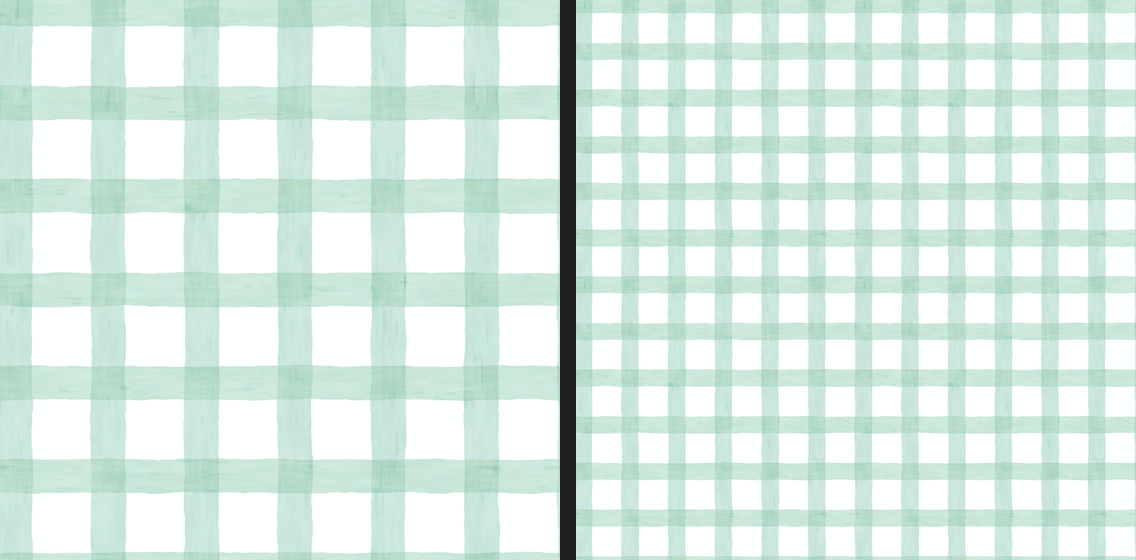
Left: one tile. Right: repeated 2 by 2.
This pattern is drawn by a Shadertoy shader. Its source:

```glsl
// Brushed watercolour gingham: pale mint strokes cross on white paper.
// Each stroke is a wobbly-edged band with stretched, wrapping value noise
// for bristle streaks; crossings take a deeper wash. Tiles on all sides.

#define REPEATS 6.0
#define CENTRE vec2(0.160, 0.898)
#define HALF_WIDTH vec2(0.184, 0.180)
#define WOBBLE 0.020
#define STREAKS 1.0
#define PAPER vec3(0.995, 1.0, 1.0)
#define WASH_VERTICAL vec3(0.793, 0.904, 0.868)
#define WASH_HORIZONTAL vec3(0.797, 0.908, 0.856)
#define WASH_CROSSING vec3(0.712, 0.856, 0.789)
#define PIGMENT vec3(0.100, 0.055, 0.070)

float hash(vec2 cell, float seed) {
    vec3 p = fract(vec3(cell.xyx + seed * 1.37) * vec3(0.1031, 0.1030, 0.0973));
    p += dot(p, p.yzx + 33.33);
    return fract((p.x + p.y) * p.z);
}

// Value noise with a whole number of cells per repeat; wraps at the canvas edge.
float grain(vec2 s, vec2 cells, float seed) {
    vec2 p = s * cells, period = cells * REPEATS;
    vec2 i = floor(p), f = p - i;
    f = f * f * (3.0 - 2.0 * f);
    vec2 a = mod(i, period), b = mod(i + 1.0, period);
    return mix(mix(hash(a, seed), hash(vec2(b.x, a.y), seed), f.x),
               mix(hash(vec2(a.x, b.y), seed), hash(b, seed), f.x), f.y);
}

// s.x runs along the stroke, s.y across it. Returns (coverage, pigment density).
vec2 stroke(vec2 s, float centre, float halfWidth, float soft, float seed) {
    float across = s.y - centre + 0.5;
    float band = mod(floor(across), REPEATS);
    float d = fract(across) - 0.5;

    // Each side of each band gets its own hand-drawn edge.
    float edgeSeed = seed + 2.0 * band + step(0.0, d);
    vec2 line = vec2(s.x, 0.0);
    float wobble = grain(line, vec2(3.0, 1.0), edgeSeed) - 0.5
                 + 0.5 * (grain(line, vec2(13.0, 1.0), edgeSeed + 40.0) - 0.5);
    float inside = halfWidth + WOBBLE * wobble - abs(d);
    float cover = smoothstep(-soft, soft, inside);

    // Soft pools, long bristle streaks and a few dark dry marks.
    float pool = grain(s, vec2(3.0, 7.0), seed + 61.0) - 0.5;
    float bristle = grain(s, vec2(4.0, 28.0), seed + 67.0) - 0.5;
    float fine = grain(s, vec2(11.0, 52.0), seed + 71.0) - 0.5;
    float mark = smoothstep(0.74, 0.96, grain(s, vec2(6.0, 36.0), seed + 79.0))
               * smoothstep(0.35, 0.75, grain(s, vec2(3.0, 5.0), seed + 83.0));
    float rim = smoothstep(0.030, 0.008, inside);
    float density = 0.32 * pool + 0.30 * bristle + 0.20 * fine + 0.55 * mark + 0.12 * rim;
    return vec2(cover, STREAKS * density);
}

void mainImage(out vec4 fragColor, in vec2 fragCoord) {
    vec2 s = fragCoord / iResolution.xy * REPEATS;
    float soft = max(0.006, 0.8 * REPEATS / min(iResolution.x, iResolution.y));

    vec2 vertical = stroke(s.yx, CENTRE.x, HALF_WIDTH.x, soft, 3.0);
    vec2 horizontal = stroke(s, CENTRE.y, HALF_WIDTH.y, soft, 131.0);
    float crossing = vertical.x * horizontal.x;

    // Flat washes
    vec3 color = mix(PAPER, WASH_VERTICAL, vertical.x);
    color = mix(color, WASH_HORIZONTAL, horizontal.x);
    color = mix(color, WASH_CROSSING, crossing);

    // Streaks of pigment, a little stronger where the strokes overlap
    float density = vertical.x * vertical.y + horizontal.x * horizontal.y;
    color -= PIGMENT * density * (1.0 + 0.25 * crossing);

    // Faint warm and cool drift in the paint
    float painted = max(vertical.x, horizontal.x);
    float drift = grain(s, vec2(7.0), 211.0) - 0.5;
    color += painted * drift * vec3(0.014, 0.002, -0.014);

    fragColor = vec4(clamp(color, 0.0, 1.0), 1.0);
}
```
